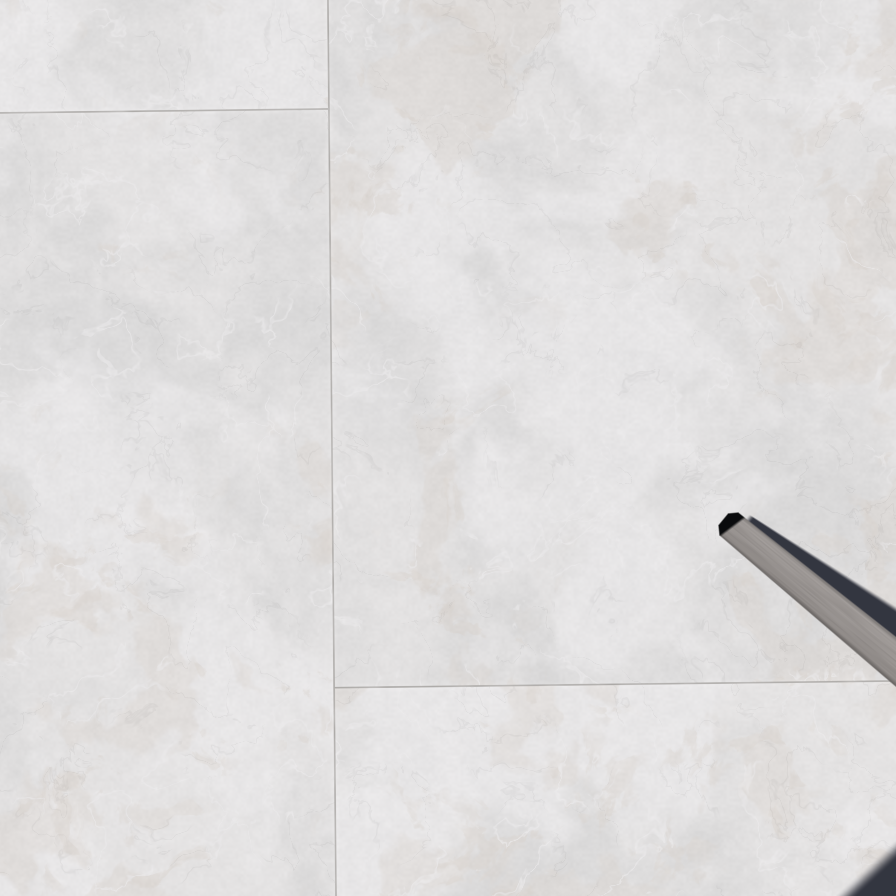
A WebGL 2 fragment shader for this texture:

```glsl
#version 300 es
precision highp float;
// Pale stone floor slabs in a half-offset bond with hairline joints, crossed
// at the lower right by a tapered metal leg and its shadow. The stone is layered
// value noise, shifted per slab; leg and shadows are soft half-plane masks.

uniform vec2 u_resolution;
out vec4 fragColor;

const vec3 STONE = vec3(0.895, 0.889, 0.889);
const vec3 CHALK = vec3(0.918, 0.913, 0.917);
const vec3 GREY = vec3(0.835, 0.833, 0.834);
const vec3 BEIGE = vec3(0.855, 0.832, 0.812);
const vec3 JOINT = vec3(0.67, 0.66, 0.65);
const vec3 METAL = vec3(0.59, 0.57, 0.56);
const vec3 SHADOW = vec3(0.20, 0.21, 0.25);
const vec3 RUBBER = vec3(0.04, 0.045, 0.05);
const float SLAB_WIDTH = 0.646;
const float SLAB_HEIGHT = 1.292;

float hash(vec2 p) {
  return fract(sin(dot(p, vec2(127.1, 311.7))) * 43758.5453);
}

float noise(vec2 p) {
  vec2 cell = floor(p), f = fract(p);
  f = f * f * (3.0 - 2.0 * f);
  float low = mix(hash(cell), hash(cell + vec2(1, 0)), f.x);
  float high = mix(hash(cell + vec2(0, 1)), hash(cell + vec2(1, 1)), f.x);
  return mix(low, high, f.y);
}

float fbm(vec2 p) {
  float sum = 0.0, weight = 0.5;
  for (int i = 0; i < 5; i++) {
    sum += weight * noise(p);
    p = mat2(0.8, 0.6, -0.6, 0.8) * p * 2.03 + 7.3;
    weight *= 0.5;
  }
  return sum / 0.97;
}

// Thin crease where a noise field crosses its middle value.
float vein(vec2 p, float width) {
  return 1.0 - smoothstep(0.0, width, abs(fbm(p) - 0.5));
}

float edgeMask(float dist, float softness) {
  return smoothstep(-softness, softness, dist);
}

vec3 stone(vec2 p) {
  vec2 warp = vec2(fbm(p * 9.0), fbm(p * 9.0 + 31.0)) - 0.5;
  vec2 q = p + 0.10 * warp;
  float cloud = fbm(q * 5.0 + 3.0);
  float mottling = fbm(q * 24.0 + 11.0);
  vec3 color = mix(STONE, GREY, 0.65 * smoothstep(0.40, 0.72, cloud * 0.6 + mottling * 0.4));
  color = mix(color, CHALK, 0.75 * smoothstep(0.50, 0.68, fbm(q * 7.0 + 47.0)));

  // Warm islands with crisp rims, and smaller flakes around them.
  float island = fbm(q * 8.0 + 73.0);
  color = mix(color, BEIGE, 0.40 * smoothstep(0.61, 0.66, island));
  float flake = smoothstep(0.60, 0.70, fbm(q * 34.0 + 19.0));
  color = mix(color, BEIGE, 0.50 * flake * smoothstep(0.42, 0.62, island));

  // Broken light creases, darker scratches and fine grain.
  float broken = smoothstep(0.42, 0.62, noise(p * 21.0 + 5.0));
  color = mix(color, CHALK, 0.65 * broken * vein(q * 17.0 + 91.0, 0.025));
  color -= 0.030 * (1.0 - broken) * vein(q * 23.0 + 57.0, 0.020);
  color += 0.030 * (fbm(p * 95.0) - 0.5) + 0.016 * (noise(p * 310.0) - 0.5);
  return color;
}

vec3 slabFloor(vec2 p, float pixel) {
  // A slight skew gives the joints their camera tilt.
  vec2 q = p + vec2(0.009 * p.y - 0.375, -0.012 * p.x - 0.228);
  float column = floor(q.x / SLAB_WIDTH);
  q.y -= 0.5 * SLAB_HEIGHT * mod(column, 2.0);
  float row = floor(q.y / SLAB_HEIGHT);
  vec2 size = vec2(SLAB_WIDTH, SLAB_HEIGHT);
  vec2 toJoint = abs(q - size * round(q / size));
  float gap = min(toJoint.x, toJoint.y);

  vec2 slab = vec2(column, row);
  float tone = hash(slab + 4.0) - 0.5;
  vec3 color = stone(p + 3.0 * vec2(hash(slab), hash(slab + 9.0))) + 0.008 * tone;
  float line = 1.0 - edgeMask(gap - 0.0009, max(0.0008, pixel * 0.6));
  float wear = 0.65 + 0.35 * noise(p * 60.0);
  color += 0.012 * (1.0 - smoothstep(0.001, 0.006, gap));
  return mix(color, JOINT, line * wear);
}

// Leg space: x runs along the leg from its foot, y across it.
vec3 addLeg(vec3 color, vec2 p, float pixel) {
  vec2 axis = normalize(vec2(0.772, -0.635));
  vec2 foot = p - vec2(0.815, 0.414);
  vec2 q = vec2(dot(foot, axis), dot(foot, vec2(-axis.y, axis.x)));

  // Wedge of shade cast above the leg.
  float rim = 0.84 * (0.423 - 0.644 * (p.x - 0.84) - p.y);
  float shade = edgeMask(rim, pixel + 0.012 * max(q.x, 0.0));
  shade *= edgeMask(q.y, pixel) * edgeMask(q.x - 0.012, 0.004);
  color = mix(color, SHADOW, shade);

  float halfWidth = 0.0165 + 0.021 * max(q.x, 0.0);
  float side = halfWidth - abs(q.y);
  float corner = side + q.x + 0.002;
  float body = min(min(side, q.x + 0.010), corner * 0.707);
  float across = q.y / halfWidth;
  float brushed = noise(vec2(q.x * 25.0, q.y * 650.0)) - 0.5;
  vec3 metal = METAL + 0.045 * across + 0.05 * brushed;
  metal *= 1.0 - 0.22 * smoothstep(0.72, 1.0, abs(across));
  float cap = 1.0 - edgeMask(q.x - 0.003 - 0.004 * across, pixel + 0.001);
  return mix(color, mix(metal, RUBBER, cap), edgeMask(body, pixel));
}

void main() {
  vec2 p = gl_FragCoord.xy / u_resolution;
  float pixel = 1.0 / min(u_resolution.x, u_resolution.y);
  vec3 color = slabFloor(p, pixel);
  color = addLeg(color, p, pixel);
  // Second soft shadow entering at the lower right corner.
  float cornerShade = edgeMask(dot(p - vec2(0.944, 0.0), vec2(0.68, -0.73)), 0.009);
  fragColor = vec4(mix(color, SHADOW, cornerShade), 1.0);
}
```
